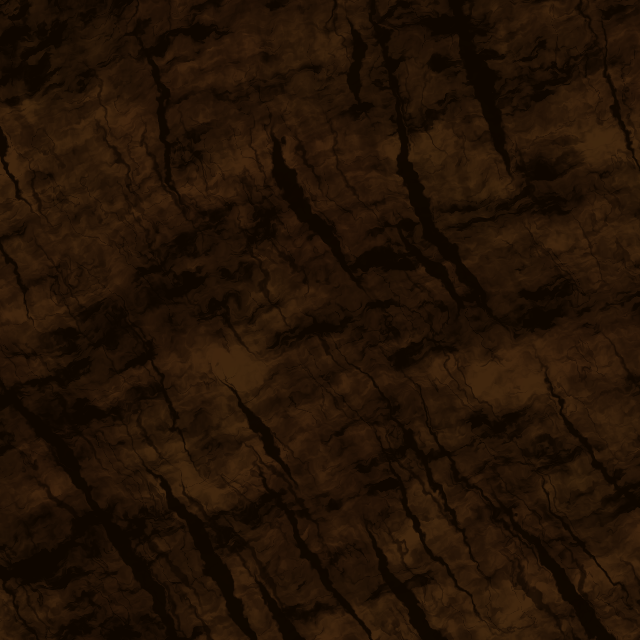
This texture is drawn by a WebGL 2 fragment shader. Its source:

```glsl
#version 300 es
precision highp float;
// Dark weathered bark: slanted fibrous bands split by bending, tapered cracks.

uniform vec2 u_resolution;
out vec4 fragColor;

vec2 hash2(vec2 p) {
    p = vec2(dot(p, vec2(127.1, 311.7)), dot(p, vec2(269.5, 183.3)));
    return fract(sin(p) * 43758.5);
}

// Smooth cellular noise: random tones blended around jittered cell points.
float cellNoise(vec2 p) {
    vec2 cell = floor(p), f = p - cell;
    float sum = 0.0, total = 0.0;
    for (int j = -1; j <= 1; j++)
    for (int i = -1; i <= 1; i++) {
        vec2 o = vec2(i, j);
        vec2 h = hash2(cell + o);
        vec2 d = o + 0.2 + 0.6 * h - f;
        float weight = exp(-7.0 * dot(d, d));
        sum += weight * hash2(cell + o + 57.0).x;
        total += weight;
    }
    return sum / total;
}

float layeredNoise(vec2 p) {
    float sum = 0.0, amp = 0.5;
    for (int i = 0; i < 4; i++) {
        sum += amp * cellNoise(p);
        p = mat2(1.9, 0.25, -0.25, 1.9) * p + 17.3;
        amp *= 0.6;
    }
    return sum / 1.088;
}

// Scattered lens-shaped splits; q.x runs across them, q.y along them.
float cracks(vec2 q, vec2 cellSize, float maxWidth, float sparsity) {
    vec2 cell = floor(q / cellSize);
    float mask = 0.0;
    for (int j = -1; j <= 1; j++)
    for (int i = -1; i <= 1; i++) {
        vec2 id = cell + vec2(i, j);
        vec2 h = hash2(id + 9.0), k = hash2(id + 31.0);
        vec2 d = q - (id + 0.15 + 0.7 * h) * cellSize;
        float s = d.y / (cellSize.y * mix(0.35, 0.95, k.x));
        float taper = max(0.0, 1.0 - s * s);
        float halfWidth = maxWidth * mix(0.15, 1.0, k.y * k.y) * taper * taper;
        float across = abs(d.x + 0.12 * cellSize.x * sin(s * 3.0 + 6.3 * h.x));
        float split = 1.0 - smoothstep(halfWidth - 0.002, halfWidth + 0.003, across);
        split *= 1.0 - smoothstep(0.65, 1.0, abs(s));
        mask = max(mask, split * step(sparsity, fract(h.x * 7.0 + k.x)));
    }
    return mask;
}

void main() {
    vec2 p = gl_FragCoord.xy / u_resolution;
    float broad = layeredNoise(p * 5.0);
    float ragged = layeredNoise(p * 30.0 + 4.0);
    float rough = cellNoise(p * vec2(130.0, 90.0));

    // Cracks hang straight at the top, then sweep down to the right.
    float depth = 1.0 - p.y, bend = depth - 0.25;
    float sweep = 0.1 * depth + 0.29 * (bend + sqrt(bend * bend + 0.02));
    vec2 along = vec2(p.x - sweep, depth);
    along.x += 0.05 * (broad - 0.5) + 0.026 * (ragged - 0.5) + 0.005 * (rough - 0.5);

    // Fibres rise to the right.
    vec2 fibre = vec2(p.x + 0.36 * p.y, p.y - 0.36 * p.x);
    fibre.y += 0.012 * sin(5.0 * p.x + 3.0 * p.y) + 0.04 * (broad - 0.5);
    fibre.y += 0.03 * (ragged - 0.5);

    float bands = layeredNoise(fibre * vec2(3.5, 11.0) + 2.0);
    float streaks = layeredNoise(fibre * vec2(17.0, 50.0));
    float speckle = cellNoise(fibre * vec2(90.0, 200.0));
    float strands = layeredNoise(along * vec2(55.0, 14.0) + 8.0);

    float tone = 0.48 + 0.95 * (bands - 0.5) + 0.55 * (streaks - 0.5);
    tone += 0.14 * (speckle - 0.5) + 0.35 * (strands - 0.5) + 0.25 * (broad - 0.5);

    // Short dark scratches along the fibres, densest inside dark bands.
    float scratch = 1.0 - smoothstep(0.33, 0.46, streaks);
    tone -= 0.24 * scratch * (1.0 - smoothstep(0.42, 0.65, bands));

    // Crinkled veins, broken into short pieces.
    float vein = abs(layeredNoise(along * vec2(19.0, 8.0) + 3.0) - 0.5);
    float crease = abs(layeredNoise(fibre * vec2(7.0, 20.0) + 11.0) - 0.5);
    float patches = smoothstep(0.45, 0.65, cellNoise(p * 15.0 + 6.0));
    float gaps = smoothstep(0.42, 0.58, ragged);
    tone -= 0.24 * patches * (1.0 - smoothstep(0.0, 0.04, vein));
    tone -= 0.2 * gaps * (1.0 - smoothstep(0.0, 0.04, crease));

    float splits = cracks(along, vec2(0.11, 0.26), 0.019, 0.4);
    splits = max(splits, 0.7 * cracks(along + 3.7, vec2(0.06, 0.13), 0.006, 0.55));
    tone = clamp(tone, 0.0, 1.0) * (1.0 - 0.88 * splits);

    // Near-black brown through umber to worn tan.
    vec3 color = mix(vec3(0.055, 0.024, 0.0), vec3(0.14, 0.074, 0.023), smoothstep(0.0, 0.52, tone));
    color = mix(color, vec3(0.25, 0.146, 0.055), smoothstep(0.42, 0.95, tone));
    color.g += 0.02 * (broad - 0.5) * tone;
    fragColor = vec4(color, 1.0);
}
```
